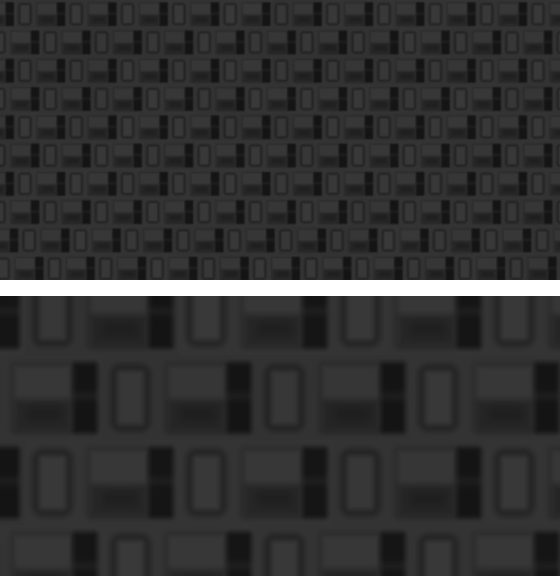
Top, the full canvas; bottom, a detail of the centre.
Write a Shadertoy shader that draws this pattern.

```glsl
// Dark woven pattern: staggered rows of rounded frames, shaded blocks and black bars.

const float ROW_COUNT = 9.9;      // rows over the canvas height
const float CELL_WIDTH = 1.814;   // all lengths below are in row heights
const float FIRST_OFFSET = 0.552;
const float STAGGER = 0.895;
const float LATE_SHIFT = 0.15;    // slip of the lowest two rows
const float SOFTNESS = 0.06;

const vec3 GROUND = vec3(0.200);
const vec3 RAISED = vec3(0.218);
const vec3 SHADE = vec3(0.150);
const vec3 DEEP = vec3(0.115);
const vec3 BLACK = vec3(0.080);

float hash(vec2 p) {
    vec3 q = fract(p.xyx * vec3(0.1031, 0.1030, 0.0973));
    q += dot(q, q.yzx + 33.33);
    return fract((q.x + q.y) * q.z);
}

float roundBox(vec2 p, vec2 halfSize, float radius) {
    vec2 d = abs(p) - halfSize + radius;
    return length(max(d, 0.0)) + min(max(d.x, d.y), 0.0) - radius;
}

float cover(float dist, float blur) {
    return 1.0 - smoothstep(-blur, blur, dist);
}

// Thin rounded outline around a slightly lighter center
vec3 drawFrame(vec3 color, vec2 p, float blur) {
    float edge = roundBox(p, vec2(0.20, 0.36), 0.09);
    color = mix(color, RAISED, cover(edge, blur));
    return mix(color, SHADE * 0.96, cover(abs(edge) - 0.045, blur));
}

// Raised upper half above a shaded lower half with a dark smudge
vec3 drawBlock(vec3 color, vec2 p, float blur) {
    float edge = roundBox(p, vec2(0.36, 0.40), 0.04);
    color = mix(color, RAISED * 0.98, cover(edge, blur));
    color = mix(color, SHADE * 1.1, 0.8 * cover(abs(edge) - 0.03, blur));
    float lower = roundBox(p - vec2(0.0, 0.21), vec2(0.34, 0.19), 0.05);
    color = mix(color, SHADE * 0.97, cover(lower, blur * 1.3));
    float smudge = roundBox(p - vec2(0.02, 0.19), vec2(0.20, 0.08), 0.07);
    return mix(color, DEEP, 0.8 * cover(smudge, blur * 1.6));
}

// Upright bar with a faint waist
vec3 drawBar(vec3 color, vec2 p, float blur) {
    float edge = roundBox(p, vec2(0.145, 0.42), 0.05);
    float waist = exp(-pow((p.y + 0.02) / 0.06, 2.0));
    vec3 ink = mix(BLACK, DEEP * 1.1, 0.7 * waist);
    return mix(color, ink, cover(edge, blur));
}

vec3 drawCell(vec2 p, float blur) {
    vec3 color = GROUND;
    color = drawFrame(color, p - vec2(0.33, 0.0), blur);
    color = drawBlock(color, p - vec2(1.11, 0.0), blur);
    return drawBar(color, p - vec2(1.61, 0.0), blur);
}

void mainImage(out vec4 fragColor, in vec2 fragCoord) {
    // Rows are counted downward from the top
    vec2 p = vec2(fragCoord.x, iResolution.y - fragCoord.y) * ROW_COUNT / iResolution.y;
    float blur = max(SOFTNESS, ROW_COUNT / iResolution.y);

    // Alternate rows are staggered
    float row = floor(p.y);
    float shift = FIRST_OFFSET + STAGGER * mod(row, 2.0) + LATE_SHIFT * step(8.0, row);
    float x = p.x - shift;
    float column = floor(x / CELL_WIDTH);
    vec2 local = vec2(x - column * CELL_WIDTH, fract(p.y) - 0.5);

    // Slight tone variation between cells
    float tone = 1.0 + 0.04 * (hash(vec2(column, row) + 7.0) - 0.5);
    fragColor = vec4(drawCell(local, blur) * tone, 1.0);
}
```
